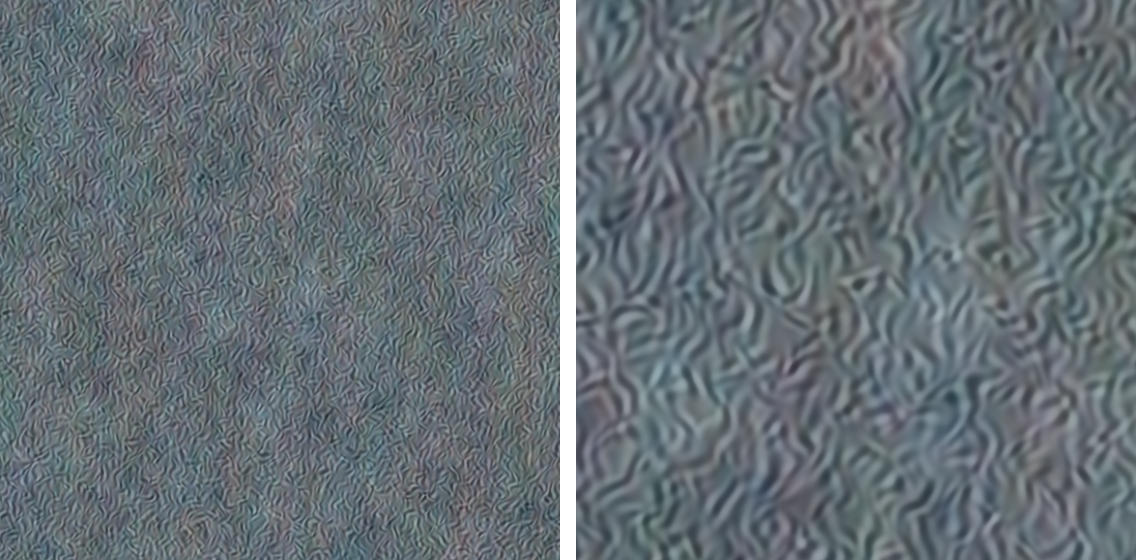
Left: the whole. Right: its middle third, enlarged.
A Shadertoy shader for this texture:

```glsl
// Blue-grey felted cloth: fine wormy upright fibres with faint coloured blotches.
#define BASE_COLOR vec3(0.388, 0.427, 0.449)
#define FIBRE_CELLS 62.0      // cells across the canvas
#define FIBRE_WAVES 1.55      // fibre ridges per cell
#define FIBRE_LEAN -0.22      // tilt of the fibres, radians
#define FIBRE_CURL 1.25       // spread of fibre directions, radians
#define FIBRE_CONTRAST 0.118
#define CLUMP_CONTRAST 0.048
#define CLOUD_CONTRAST 0.030
#define TINT_STRENGTH 0.026
#define STREAK_X 0.945        // centre of the reddish band

const float TAU = 6.2831853;

vec3 hash3(vec3 p) {
    p = fract(p * vec3(0.1031, 0.1030, 0.0973));
    p += dot(p, p.yxz + 33.33);
    return fract((p.xxy + p.yxx) * p.zyx);
}

// Cellular wave noise: each cell holds one soft wave packet of random direction.
float waveNoise(vec2 p, float waves, float spread, float seed) {
    vec2 cell = floor(p), local = p - cell;
    float sum = 0.0;
    for (int y = -1; y <= 1; y++)
    for (int x = -1; x <= 1; x++) {
        vec2 offset = vec2(x, y);
        vec3 id = vec3(cell + offset + 17.0, seed);
        vec3 place = hash3(id);
        vec3 turn = hash3(id + vec3(71.0, 37.0, 5.0));
        vec2 d = local - offset - place.xy;
        float angle = FIBRE_LEAN + spread * (turn.x + turn.y - 1.0);
        float phase = TAU * (waves * dot(d, vec2(cos(angle), sin(angle))) + place.z);
        float fade = max(1.0 - dot(d, d) / 1.1, 0.0);
        sum += fade * fade * fade * fade * cos(phase);
    }
    return sum;
}

// Smooth blotches made from the same packets, in every direction.
float blotches(vec2 p, float seed) {
    return waveNoise(p, 0.35, 3.1, seed);
}

void mainImage(out vec4 fragColor, in vec2 fragCoord) {
    vec2 uv = fragCoord / iResolution.xy;

    // Fine fibres: two overlapping layers, bent a little and softly limited
    vec2 bend = 0.0016 * vec2(sin(uv.y * 173.0 + 3.0 * sin(uv.x * 61.0)),
                              sin(uv.x * 149.0 + 3.0 * sin(uv.y * 53.0)));
    vec2 q = (uv + bend) * FIBRE_CELLS;
    float fibre = waveNoise(q, FIBRE_WAVES, FIBRE_CURL, 11.0)
                + waveNoise(q * 0.87 + 5.3, FIBRE_WAVES, FIBRE_CURL, 23.0);
    fibre /= sqrt(1.0 + 0.25 * fibre * fibre);

    // Uneven brightness: small clumps and broad clouds
    float clump = blotches(uv * vec2(44.0, 32.0), 31.0);
    float cloud = blotches(uv * vec2(9.0, 7.0), 43.0);
    float light = FIBRE_CONTRAST * fibre + CLUMP_CONTRAST * clump + CLOUD_CONTRAST * cloud;

    // Tints: fine flecks, medium patches and long upright bands
    float warm = 0.7 * blotches(uv * vec2(72.0, 42.0), 53.0)
               + 0.8 * blotches(uv * vec2(24.0, 12.0), 59.0)
               + 0.6 * blotches(uv * vec2(13.0, 2.5), 61.0);
    float green = 0.6 * blotches(uv * vec2(66.0, 38.0), 67.0)
                + 0.6 * blotches(uv * vec2(22.0, 10.0), 71.0)
                + 0.4 * blotches(uv * vec2(15.0, 3.0), 73.0);

    // Reddish band on the right, fading toward the top
    float across = (uv.x - STREAK_X) / 0.026;
    warm += 1.1 * exp(-across * across) * (1.0 - smoothstep(0.35, 0.95, uv.y));
    warm += 0.35 * (uv.x - 0.5);

    vec3 color = BASE_COLOR + light * vec3(0.98, 1.0, 0.99);
    color += TINT_STRENGTH * warm * vec3(1.0, -0.25, -0.55);
    color += TINT_STRENGTH * green * vec3(-0.25, 0.45, -0.65);
    fragColor = vec4(clamp(color, 0.0, 1.0), 1.0);
}
```
